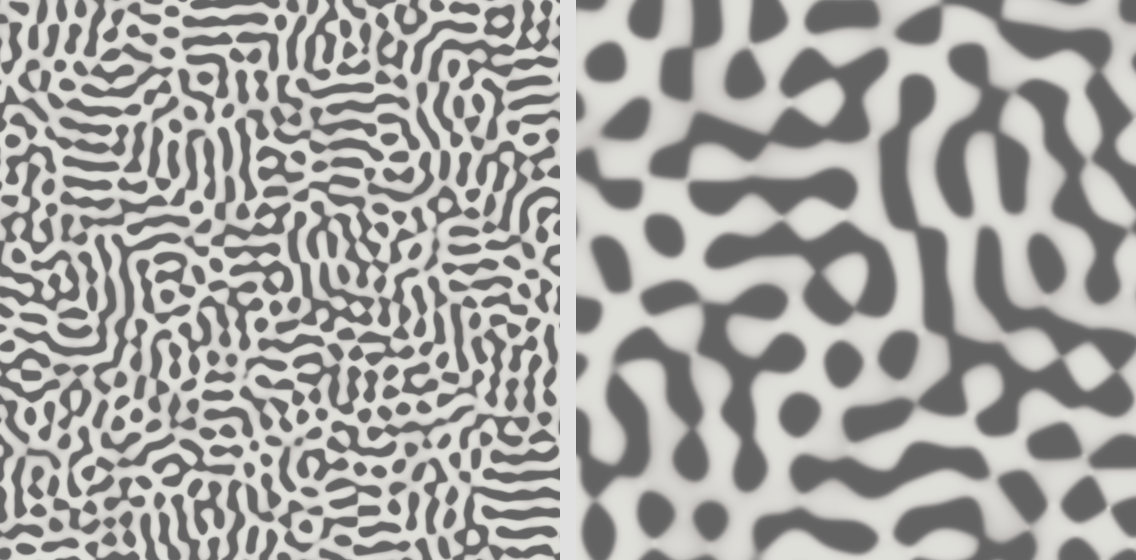
Left: the whole. Right: its middle third, enlarged.
This pattern is drawn by a Shadertoy shader. Its source:

```glsl
const float TAU = 6.2831853;
const int WAVE_COUNT = 44;
const float STRIPES = 30.5;   // stripe pairs across the canvas

const vec3 CHARCOAL = vec3(0.383, 0.383, 0.385);
const vec3 WARM_GREY = vec3(0.762, 0.747, 0.736);
const vec3 CREAM = vec3(0.874, 0.874, 0.854);

float hash(float n) {
    return fract(sin(n * 12.9898) * 43758.547);
}

vec2 hash2(vec2 cell) {
    float n = dot(cell, vec2(1.0, 57.0));
    return vec2(hash(n + 0.3), hash(n + 19.7));
}

// Distance to the nearest jittered cell point
float cellular(vec2 p) {
    vec2 base = floor(p);
    float nearest = 4.0;
    for (int j = -1; j <= 1; j++) {
        for (int i = -1; i <= 1; i++) {
            vec2 cell = base + vec2(i, j);
            nearest = min(nearest, distance(p, cell + hash2(cell)));
        }
    }
    return nearest;
}

// 0 favours horizontal bands, 1 favours vertical bands
float bandDirection(vec2 p) {
    float s = sin(15.0 * p.x + 2.5 * sin(9.0 * p.y + 1.0))
            + sin(17.0 * p.y + 2.0 * sin(11.0 * p.x + 4.0));
    return smoothstep(-1.3, 1.3, s);
}

// Waves of nearly equal length, divided by their local strength;
// the bias joins ridges wherever the field is nearly level
float labyrinth(vec2 p, float stripes, float vertical, float bias) {
    float value = 0.0;
    float power = 0.0;
    vec2 slope = vec2(0.0);
    for (int i = 0; i < WAVE_COUNT; i++) {
        float n = float(i);
        float angle = 0.5 * TAU * (n + hash(n + 5.1)) / float(WAVE_COUNT);
        angle -= 0.12 * sin(4.0 * angle);   // gather around both axes
        vec2 dir = vec2(cos(angle), sin(angle));
        float scale = mix(0.93, 1.07, hash(n + 71.3));
        float weight = 0.45 + mix(dir.y * dir.y, dir.x * dir.x, vertical);
        float phase = TAU * (stripes * scale * dot(p, dir) + hash(n + 33.7));
        value += weight * cos(phase);
        slope -= weight * scale * dir * sin(phase);
        power += weight * weight;
    }
    value += bias * sqrt(0.5 * power);
    return value / sqrt(value * value + dot(slope, slope) + 0.03 * power);
}

// Crisp flanks with long soft feet
float softEdge(float height) {
    float foot = smoothstep(-0.95, 0.65, height);
    float flank = smoothstep(-0.47, 0.30, height);
    return mix(foot, flank, 0.65);
}

void mainImage(out vec4 fragColor, in vec2 fragCoord) {
    vec2 p = fragCoord / iResolution.y;
    float ridge = labyrinth(p, STRIPES, bandDirection(p), 0.32) - 0.24;

    // Ridges with creamier and greyer patches
    float patches = 1.0 - smoothstep(0.15, 0.85, cellular(p * 15.0));
    float creaminess = smoothstep(-0.1, 1.0, 0.5 * patches + 0.75 * ridge);
    vec3 pale = mix(WARM_GREY, CREAM, creaminess);

    fragColor = vec4(mix(CHARCOAL, pale, softEdge(ridge)), 1.0);
}
```
